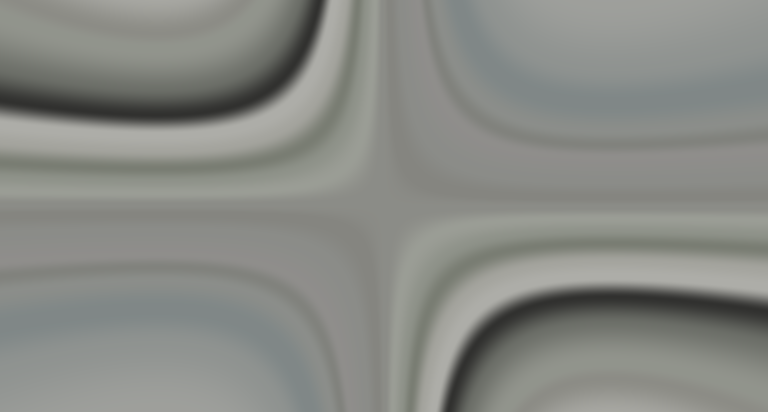
Reproduce this background procedurally as a Shadertoy shader.

```glsl
// Odd curve rising to 1 at v = peak, then easing off
float hump(float v, float peak) {
    return 2.0 * peak * v / (v * v + peak * peak);
}

// Saddle-shaped height: positive in two opposite quadrants, negative in the others
float saddle(vec2 p) {
    return 0.495 * hump(p.x, 0.55) * hump(p.y, 0.99);
}

// Replaces a colour by the next one while level moves from start to end
vec3 ramp(vec3 colour, vec3 next, float start, float end, float level) {
    return mix(colour, next, smoothstep(start, end, level));
}

// Strong bands: pale rim, sharp dark fold, soft recovery
vec3 foldBands(vec3 base, float level) {
    vec3 c = base;
    c = ramp(c, vec3(0.605, 0.615, 0.585), 0.004, 0.030, level);
    c = ramp(c, vec3(0.555, 0.570, 0.535), 0.030, 0.066, level);
    c = ramp(c, vec3(0.475, 0.490, 0.450), 0.060, 0.090, level);
    c = ramp(c, vec3(0.640, 0.640, 0.615), 0.090, 0.132, level);
    c = ramp(c, vec3(0.680, 0.680, 0.660), 0.125, 0.165, level);
    c = ramp(c, vec3(0.190, 0.190, 0.183), 0.170, 0.211, level);
    c = ramp(c, vec3(0.410, 0.420, 0.395), 0.208, 0.262, level);
    c = ramp(c, vec3(0.570, 0.580, 0.550), 0.245, 0.330, level);
    c = ramp(c, vec3(0.550, 0.550, 0.525), 0.335, 0.355, level);
    return ramp(c, vec3(0.660, 0.660, 0.640), 0.355, 0.405, level);
}

// Quiet bands: thin crease, cool trough, pale plateau
vec3 calmBands(vec3 base, float level) {
    vec3 c = base;
    c = ramp(c, vec3(0.520, 0.520, 0.500), 0.000, 0.018, level);
    c = ramp(c, vec3(0.545, 0.550, 0.535), 0.020, 0.060, level);
    c = ramp(c, vec3(0.560, 0.555, 0.545), 0.060, 0.115, level);
    c = ramp(c, vec3(0.505, 0.510, 0.490), 0.118, 0.145, level);
    c = ramp(c, vec3(0.545, 0.555, 0.540), 0.145, 0.175, level);
    c = ramp(c, vec3(0.500, 0.530, 0.530), 0.175, 0.230, level);
    c = ramp(c, vec3(0.560, 0.575, 0.565), 0.240, 0.300, level);
    return ramp(c, vec3(0.620, 0.625, 0.610), 0.290, 0.400, level);
}

void mainImage(out vec4 fragColor, in vec2 fragCoord) {
    // Centred coordinates, one unit per canvas height
    vec2 p = (fragCoord - 0.5 * iResolution.xy) / iResolution.y;
    float height = saddle(p);

    // Both band sets share the base colour along the axes
    vec3 base = vec3(0.545, 0.548, 0.528);
    vec3 colour = height < 0.0 ? foldBands(base, -height) : calmBands(base, height);
    fragColor = vec4(colour, 1.0);
}
```
